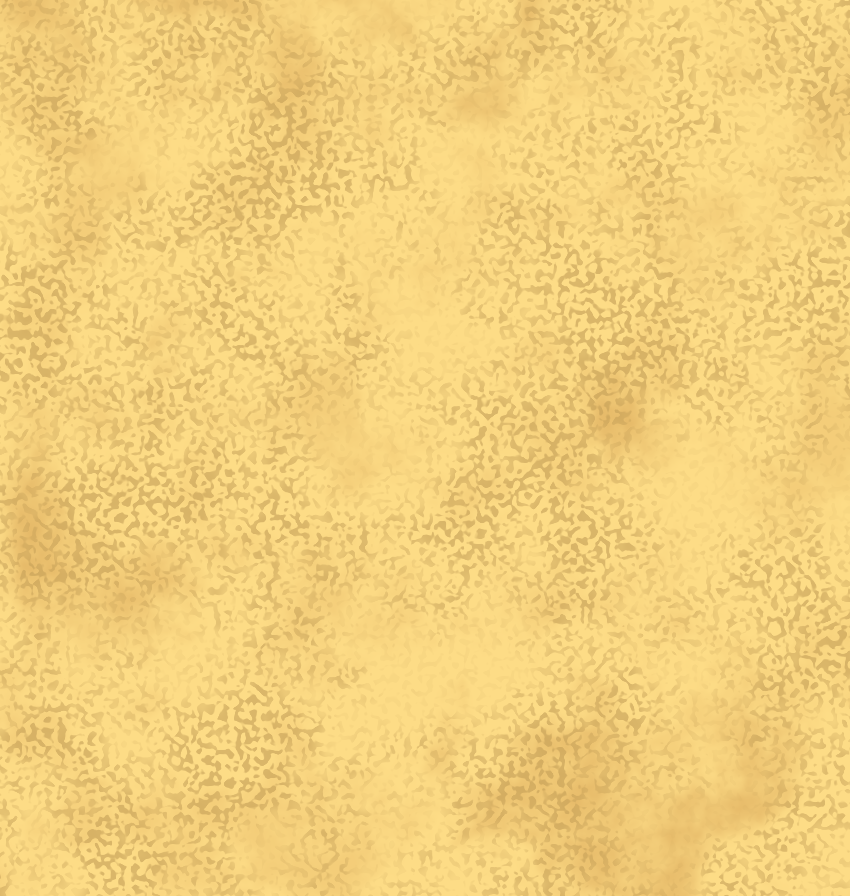
Write a Shadertoy shader that draws this texture.

```glsl
// Mottled golden parchment: a pale yellow ground with soft amber stains,
// overlaid by fine worm-like flecks that fade in and out in broad patches.
// Everything is thresholded gradient noise, measured in canvas heights.

const vec3 PALE_GOLD  = vec3(0.992, 0.862, 0.525);
const vec3 WARM_GOLD  = vec3(0.955, 0.805, 0.475);
const vec3 AMBER      = vec3(0.865, 0.675, 0.365);
const vec3 FLECK_TAN  = vec3(0.820, 0.665, 0.365);

const float FLECK_SCALE = 122.0;  // noise cells per canvas height
const float PATCH_SCALE = 5.5;
const float STAIN_SCALE = 3.6;

// Unit gradient from an integer hash of the lattice point.
vec2 latticeGradient(vec2 cell, uint seed) {
    uvec2 q = uvec2(ivec2(cell) + 4096);
    uint h = q.x * 1597334677u ^ q.y * 3812015801u ^ seed * 668265263u;
    h = (h ^ (h >> 15)) * 2246822519u;
    h = (h ^ (h >> 13)) * 3266489917u;
    h ^= h >> 16;
    float angle = float(h & 65535u) / 65536.0 * 6.28319;
    return vec2(cos(angle), sin(angle));
}

float gradientNoise(vec2 p, uint seed) {
    vec2 cell = floor(p);
    vec2 f = p - cell;
    vec2 u = f * f * f * (f * (f * 6.0 - 15.0) + 10.0);
    vec2 e = vec2(1.0, 0.0);
    float a = dot(latticeGradient(cell, seed), f);
    float b = dot(latticeGradient(cell + e.xy, seed), f - e.xy);
    float c = dot(latticeGradient(cell + e.yx, seed), f - e.yx);
    float d = dot(latticeGradient(cell + e.xx, seed), f - e.xx);
    return mix(mix(a, b, u.x), mix(c, d, u.x), u.y);
}

// Octaves are rotated so that the lattice does not show.
float fractalNoise(vec2 p, int octaves, float gain, uint seed) {
    const mat2 TURN = mat2(0.8, 0.6, -0.6, 0.8);
    float sum = 0.0;
    float amplitude = 1.0;
    for (int i = 0; i < octaves; i++) {
        sum += amplitude * gradientNoise(p, seed + uint(i));
        p = TURN * p * 2.03 + 7.3;
        amplitude *= gain;
    }
    return sum;
}

vec2 warp(vec2 p, float scale, float amount, uint seed) {
    return p + amount * vec2(gradientNoise(p * scale, seed),
                             gradientNoise(p * scale, seed + 1u));
}

// Short curling flecks: the upper part of a slightly bent noise field.
float fleckShape(vec2 p, float scale, float threshold, float softness) {
    vec2 q = warp(p, scale * 0.6, 0.5 / scale, 50u);
    float field = gradientNoise(q * scale, 60u)
                + 0.35 * gradientNoise(q.yx * scale * 1.5 + 3.7, 61u);
    return smoothstep(threshold - softness, threshold + softness, field);
}

// Cloudy blots with mottled, sponge-like edges.
float stainAmount(vec2 p, float scale, float low, float high) {
    vec2 q = warp(p, 5.0, 0.08, 20u);
    float cloud = fractalNoise(q * scale, 5, 0.52, 30u);
    float mottle = fractalNoise(p * 32.0, 3, 0.6, 40u);
    return smoothstep(low, high, cloud + 0.13 * mottle);
}

void mainImage(out vec4 fragColor, in vec2 fragCoord) {
    vec2 p = fragCoord / iResolution.y;

    // Ground: gentle drift between pale and warm gold.
    float drift = fractalNoise(p * 7.0, 5, 0.6, 10u);
    vec3 color = mix(PALE_GOLD, WARM_GOLD, smoothstep(-0.15, 0.75, drift));

    // Stains
    float stain = stainAmount(p, STAIN_SCALE, 0.16, 0.85);
    color = mix(color, AMBER, 0.72 * stain);

    // Flecks: broad patches and small clusters set their strength.
    float patches = fractalNoise(p * PATCH_SCALE, 3, 0.6, 80u);
    float clusters = fractalNoise(p * 38.0, 2, 0.6, 90u);
    float strength = smoothstep(-0.55, 0.5, patches + 0.4 * clusters);
    float threshold = mix(0.14, 0.06, strength);
    float fleck = fleckShape(p, FLECK_SCALE, threshold, 0.11);
    vec3 fleckColor = mix(FLECK_TAN, color * 0.88, 0.35);
    color = mix(color, fleckColor, fleck * mix(0.12, 0.9, strength));

    fragColor = vec4(color, 1.0);
}
```
